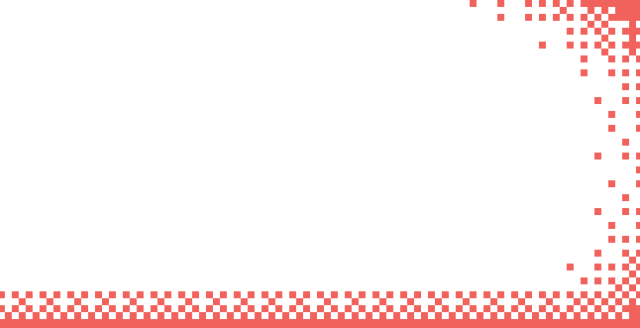
A Shadertoy shader for this background:

```glsl
const vec3 PAPER = vec3(1.0);
const vec3 CORAL = vec3(0.949, 0.384, 0.361);
const float CELLS_HIGH = 47.29;
const float RIGHT_CROP = 0.43;   // hidden part of the last column, in cells

bool near(float a, float b) { return abs(a - b) < 0.5; }

// Sparse squares on every second cell: k counts from the right, m from the top
bool scatter(float k, float m) {
    float phase = mod(m, 4.0);

    // Repeating motif along the right side
    bool motif = near(phase, 3.0) ? (k < 1.5 || near(k, 3.0))
               : near(phase, 2.0) ? near(k, 1.0)
               : near(k, 0.0) || (near(k, 2.0) && !near(m, 12.0));

    // Full runs that widen toward the top and bottom corners
    float topRun = floor(8.0 - 2.6 * floor(m / 2.0));
    float lowRun = m - 16.0 - (near(phase, 2.0) ? 1.0 : 0.0);
    bool full = k <= max(topRun, lowRun);

    // Loose squares just past the end of each run
    bool topStray = topRun > 0.5 && !near(phase, 2.0) && near(k, topRun + 2.0);
    bool lowStray = lowRun > 0.5 && phase > 1.5 && near(k, lowRun + 2.0);
    bool tip = near(m, 0.0) && near(k, topRun + 4.0);
    return motif || full || topStray || lowStray || tip;
}

// Diagonal fillers between the sparse squares
bool filler(float col, float row) {
    bool top = row < 7.5 && col <= 8.5 - 0.5 * row
            && (row < 1.5 || !near(col, 3.0));
    bool topTip = near(row, 1.0) && near(col, 11.0);
    bool low = row > 36.5 && col <= max(1.0, 7.0 - 2.0 * (43.0 - row));
    return top || topTip || low;
}

// Solid patches in the corners
bool solidCorner(float col, float row) {
    bool block = row < 2.5 && col < 3.5;
    bool ledge = row < 0.5 && col < 8.5;
    bool stem = near(col, 1.0) && row < 7.5;
    bool foot = col < 1.5 && row > 43.5;
    return block || ledge || stem || foot;
}

// Woven band with a solid base
bool border(float col, float row) {
    if (row > 45.5) return true;
    if (row > 44.5) return near(mod(col, 2.0), 1.0);
    if (near(row, 43.0)) return near(mod(col, 4.0), 1.0);
    return near(mod(col, 2.0), 0.0);
}

float filled(vec2 cell) {
    float col = cell.x, row = cell.y;
    vec2 parity = mod(cell, 2.0);
    bool on = solidCorner(col, row);
    if (row > 41.5) on = on || border(col, row);
    else if (parity.x + parity.y < 0.5) on = on || scatter(col / 2.0, row / 2.0);
    if (parity.x + parity.y > 1.5) on = on || filler(col, row);
    return on ? 1.0 : 0.0;
}

// Box-filtered coverage of the four cells around the nearest grid corner
float coverage(vec2 grid, float pixel) {
    vec2 corner = floor(grid + 0.5);
    vec2 blend = clamp((grid - corner) / pixel + 0.5, 0.0, 1.0);
    float above = mix(filled(corner - 1.0), filled(corner - vec2(0.0, 1.0)), blend.x);
    float below = mix(filled(corner - vec2(1.0, 0.0)), filled(corner), blend.x);
    return mix(above, below, blend.y);
}

void mainImage(out vec4 fragColor, in vec2 fragCoord) {
    // Cell grid measured from the upper right corner
    float pixel = CELLS_HIGH / iResolution.y;
    vec2 grid = (iResolution.xy - fragCoord) * pixel + vec2(RIGHT_CROP, 0.0);
    fragColor = vec4(mix(PAPER, CORAL, coverage(grid, pixel)), 1.0);
}
```
